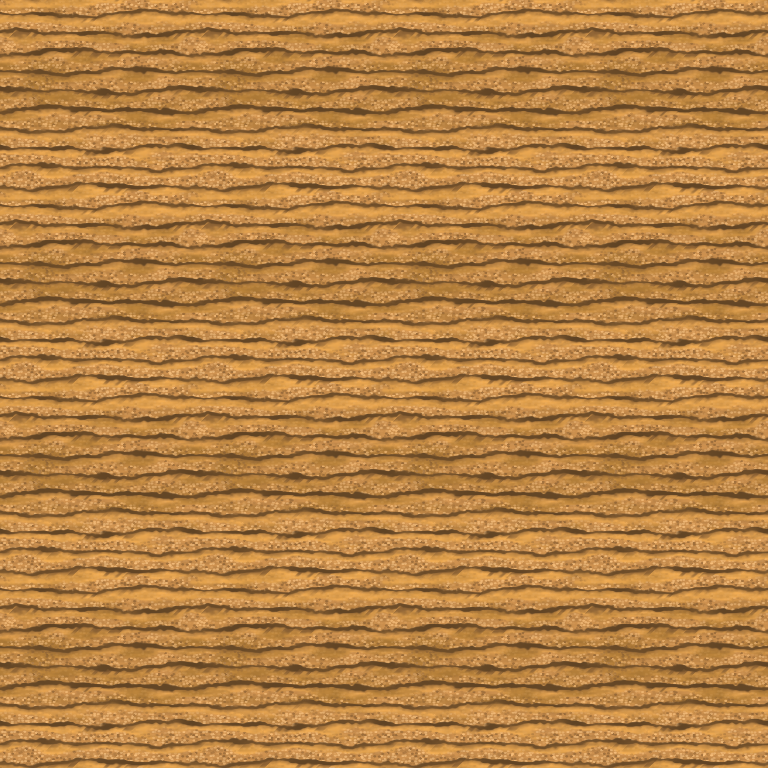
A three.js fragment shader for this texture:

```glsl
varying vec2 vUv;

const float TAU = 6.2831853;

float hash(vec2 cell, vec2 period) {
  cell = floor(mod(cell + 0.5, period));
  return fract(sin(dot(cell, vec2(127.1, 311.7))) * 4375.85);
}

// Smooth value noise that wraps after a whole number of cells
float noise(vec2 p, vec2 period) {
  vec2 i = floor(p), f = fract(p);
  f = f * f * (3.0 - 2.0 * f);
  float low = mix(hash(i, period), hash(i + vec2(1.0, 0.0), period), f.x);
  float high = mix(hash(i + vec2(0.0, 1.0), period), hash(i + 1.0, period), f.x);
  return mix(low, high, f.y);
}

// Wrapping cellular noise: distance to the nearest point, and its random value
vec2 cellular(vec2 p, vec2 period) {
  vec2 nearest = vec2(2.0, 0.0);
  for (int y = -1; y <= 1; y++) {
    for (int x = -1; x <= 1; x++) {
      vec2 cell = floor(p) + vec2(float(x), float(y));
      float h = hash(cell, period);
      vec2 point = cell + 0.15 + 0.7 * vec2(h, fract(h * 57.3));
      float d = length(p - point);
      if (d < nearest.x) nearest = vec2(d, fract(h * 91.7));
    }
  }
  return nearest;
}

void main() {
  vec3 tan1 = vec3(0.78, 0.55, 0.30);
  vec3 orange = vec3(0.91, 0.65, 0.31);
  vec3 paleTan = vec3(0.92, 0.71, 0.46);
  vec3 shadow = vec3(0.56, 0.39, 0.21);
  vec3 ochre = vec3(0.63, 0.44, 0.18);
  vec3 groove = vec3(0.37, 0.26, 0.14);

  // Four by four tiles, each with ten wavy ridges
  vec2 tile = fract(vUv * 4.0);
  float wave = 0.09 * sin(TAU * (tile.x + 3.0 * tile.y) + 0.8)
    + 0.07 * sin(TAU * (2.0 * tile.x - 4.0 * tile.y))
    + 0.04 * sin(TAU * (5.0 * tile.x + 7.0 * tile.y) + 2.0);
  float ragged = noise(tile * vec2(48.0, 60.0), vec2(48.0, 60.0)) - 0.5;
  float row = tile.y * 10.0 - 0.28 + wave + 0.11 * ragged;
  float height = fract(row);
  float line = floor(row + 0.5);
  float offset = row - line;

  // Tone drifts down the tile, with a scuffed patch
  float dark = 0.5 - 0.5 * cos(TAU * (tile.y - 0.06));
  float patchy = noise(tile * vec2(7.0, 20.0), vec2(7.0, 20.0));
  float scuff = 1.0 - smoothstep(0.02, 0.13, length((tile - vec2(0.21, 0.58)) * vec2(1.0, 0.7)));

  // Smooth orange upper band over a grainy tan lower band
  float smoothBand = smoothstep(0.42, 0.62, height + 0.5 * (patchy - 0.5));
  vec3 color = mix(tan1, orange, smoothBand * (0.95 - 0.35 * dark));
  color = mix(color, ochre, smoothstep(0.4, 0.8, patchy * 0.6 + dark * 0.35 + scuff * 0.3) * 0.65);

  // Grains lit from above
  vec2 grain = cellular(tile * vec2(56.0, 72.0), vec2(56.0, 72.0));
  float rough = 1.0 - 0.8 * smoothBand;
  float bump = 1.0 - smoothstep(0.2, 0.65, grain.x);
  color = mix(color, paleTan, bump * rough * smoothstep(0.3, 0.75, grain.y) * (0.95 - 0.25 * dark));
  color = mix(color, shadow, bump * rough * (1.0 - smoothstep(0.08, 0.34, grain.y)) * 0.75);
  color = mix(color, shadow, scuff * bump * step(0.6, fract(grain.y * 7.0)) * 0.7);

  // Fine streaks along the ridges
  float streak = noise(tile * vec2(24.0, 90.0), vec2(24.0, 90.0)) - 0.5;
  color *= 1.0 + 0.13 * streak;

  // Slanted strokes hanging below some grooves
  float stroke = noise(vec2(44.0 * (tile.x - tile.y), 10.0 * tile.y), vec2(44.0, 10.0));
  float strokeArea = smoothstep(0.3, 0.65, noise(vec2(tile.x * 4.0, line), vec2(4.0, 10.0)));
  float under = smoothstep(-0.42, -0.12, offset) * (1.0 - smoothstep(0.0, 0.06, offset));
  color = mix(color, shadow * 0.9, smoothstep(0.45, 0.72, stroke) * under * strokeArea * 0.9);

  // Dark grooves of uneven depth, with a soft shadow beneath
  float depth = noise(vec2(tile.x * 9.0, line + 3.0), vec2(9.0, 10.0));
  float fade = smoothstep(-0.3, -0.03, offset) * (1.0 - smoothstep(0.02, 0.1, offset));
  color = mix(color, shadow, fade * (0.55 + 0.35 * depth));
  float halfWidth = 0.04 + 0.07 * depth;
  float core = 1.0 - smoothstep(halfWidth - 0.03, halfWidth + 0.06, abs(offset));
  color = mix(color, groove, core * (0.6 + 0.4 * depth));

  gl_FragColor = vec4(color, 1.0);
}
```
